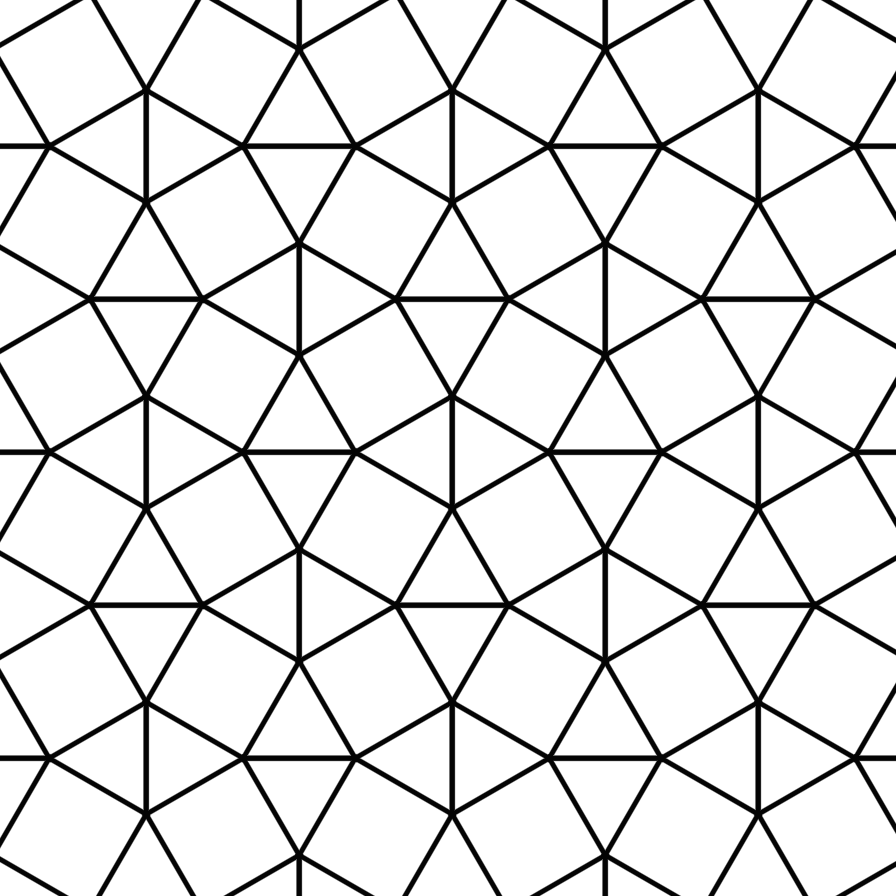
Give the GLSL for this pattern, as a WebGL 2 fragment shader.

```glsl
#version 300 es
precision highp float;
// Snub square tiling: black outlines of squares and triangles on white.
uniform vec2 u_resolution;
out vec4 fragColor;

const vec3 PAPER = vec3(1.0);
const vec3 INK = vec3(0.015);
const float CELL = 0.17077;               // half of the repeat period
const vec2 CENTER = vec2(0.5047, 0.4953); // middle of one upright edge
const float AXIAL_WIDTH = 0.0062;         // upright and level edges
const float SLANTED_WIDTH = 0.0056;
const float JOINT_RADIUS = 0.0048;

float segmentDistance(vec2 p, vec2 a, vec2 b) {
  vec2 ab = b - a;
  float t = clamp(dot(p - a, ab) / dot(ab, ab), 0.0, 1.0);
  return length(p - a - ab * t);
}

// Signed distance to the outlines, negative inside the ink.
float tilingDistance(vec2 p, float cell) {
  vec2 index = floor(p / cell + 0.5);
  vec2 q = abs(p - index * cell);

  // Alternate cells are turned a quarter, as on a checkerboard.
  if (mod(index.x + index.y, 2.0) > 0.5) q = q.yx;

  // All edges are equally long; four mirrored quarters fill the cell.
  float halfEdge = cell / (1.0 + sqrt(3.0));
  vec2 joint = vec2(0.0, halfEdge);
  vec2 sideTip = vec2(cell - halfEdge, 0.0);
  vec2 upperTip = vec2(halfEdge, cell);

  float axial = segmentDistance(q, vec2(0.0), joint);
  float slanted = min(segmentDistance(q, joint, sideTip),
                      segmentDistance(q, joint, upperTip));
  float lines = min(axial - 0.5 * AXIAL_WIDTH, slanted - 0.5 * SLANTED_WIDTH);
  return min(lines, length(q - joint) - JOINT_RADIUS);
}

void main() {
  float size = min(u_resolution.x, u_resolution.y);
  vec2 uv = gl_FragCoord.xy / size;
  float edgeSoftness = 0.85 / size;

  float d = tilingDistance(uv - CENTER, CELL);
  float coverage = 1.0 - smoothstep(-edgeSoftness, edgeSoftness, d);
  fragColor = vec4(mix(PAPER, INK, coverage), 1.0);
}
```
